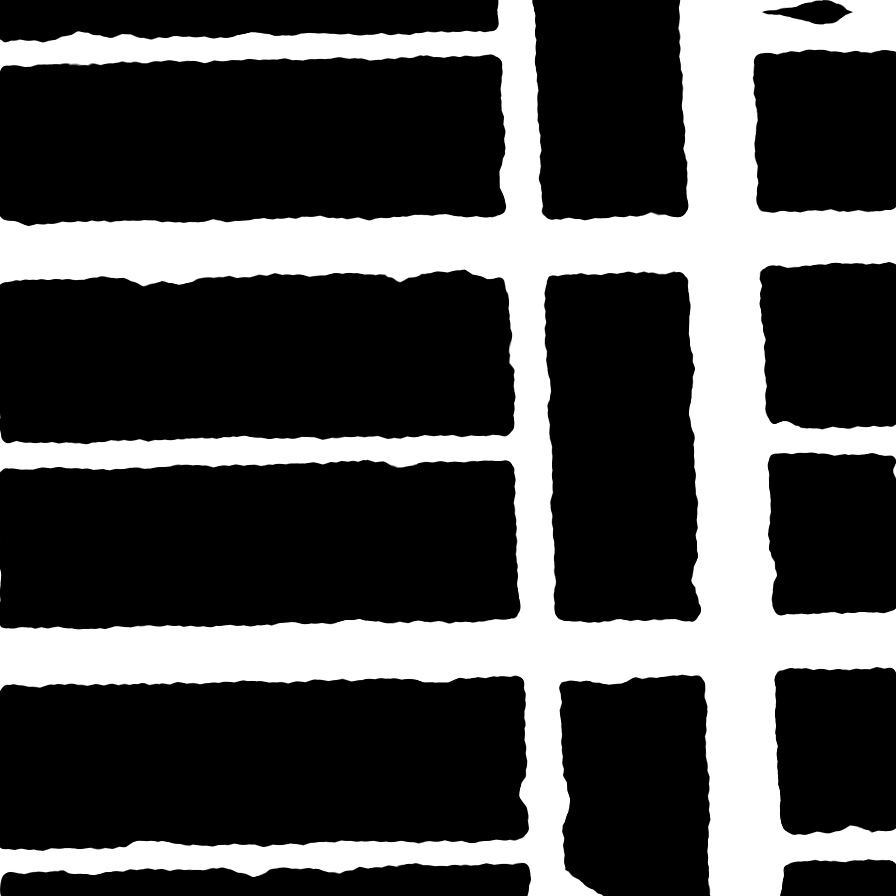
Reproduce this pattern procedurally as a Shadertoy shader.

```glsl
vec2 hash2(vec2 p) {
    vec3 a = fract(p.xyx * vec3(0.1031, 0.1030, 0.0973));
    a += dot(a, a.yzx + 33.33);
    return fract((a.xx + a.yz) * a.zy);
}

// Distance to the nearest scattered point
float cellular(vec2 p) {
    vec2 cell = floor(p);
    float nearest = 2.0;
    for (int j = -1; j <= 1; j++)
        for (int i = -1; i <= 1; i++) {
            vec2 c = cell + vec2(i, j);
            nearest = min(nearest, length(c + hash2(c + 50.0) - p));
        }
    return nearest;
}

float roundedBox(vec2 p, vec2 halfSize, float radius) {
    vec2 e = abs(p) - halfSize + radius;
    return length(max(e, 0.0)) + min(max(e.x, e.y), 0.0) - radius;
}

float brickDistance(vec2 q) {
    // Lean the joints, keeping the outer edges upright
    float lean = clamp(min(q.x / 0.56, (1.0 - q.x) / 0.14), 0.0, 1.0);
    float x = q.x - 0.036 * q.y * lean;
    float y = q.y + 0.018 * q.x - 0.0592;

    // Three columns; the middle one holds tall bricks
    float column = step(0.578, x) + step(0.80, x);
    bool tall = column == 1.0;
    vec2 spanX = column == 0.0 ? vec2(-0.001, 0.556)
               : tall ? vec2(0.5965, 0.757) : vec2(0.839, 1.003);

    // Paired courses with alternating narrow and wide joints
    float period = 0.451;
    y -= tall ? 0.2235 : 0.0;
    float pair = floor(y / period);
    y -= pair * period;
    float lower = tall ? 0.0 : step(0.2235, y);
    vec2 spanY = tall ? vec2(0.035, 0.422)
               : mix(vec2(0.015, 0.192), vec2(0.2546, 0.4356), lower);

    // Slight shift and tilt of each brick
    vec2 id = vec2(column * 7.0 + 3.0, pair * 2.0 + lower + 11.0);
    vec2 seed = hash2(id);
    vec2 local = vec2(x, y) - 0.5 * vec2(spanX.x + spanX.y, spanY.x + spanY.y);
    local.x += (seed.x - 0.5) * 0.035 * local.y;
    local.y += (seed.y - 0.5) * 0.004;
    vec2 halfSize = 0.5 * vec2(spanX.y - spanX.x, spanY.y - spanY.x);
    float d = roundedBox(local, halfSize, 0.011);

    // Broken brick and clipped corner
    if (column == 2.0 && pair < 0.0) {
        vec2 e = abs(q - vec2(0.919, 0.0135)) / vec2(0.06, 0.013);
        d = 0.012 * (e.x + e.y - 1.0);
    }
    if (tall) d = max(d, dot(q - vec2(0.65, 0.983), vec2(-0.55, 0.83)));

    // Rough edges, fine grit and occasional bites
    vec2 offset = seed * 37.0;
    d += 0.005 * (cellular(q * vec2(17.0, 24.0) + offset) - 0.5);
    d += 0.003 * (cellular(q * 75.0 + offset) - 0.5);
    d += 0.035 * max(0.0, 0.25 - cellular(q * 9.0 + offset));
    return d;
}

void mainImage(out vec4 fragColor, in vec2 fragCoord) {
    vec2 uv = fragCoord / iResolution.xy;
    float pixel = 1.0 / min(iResolution.x, iResolution.y);
    float d = brickDistance(vec2(uv.x, 1.0 - uv.y));
    float mortar = smoothstep(-0.7 * pixel, 0.7 * pixel, d);
    fragColor = vec4(vec3(mortar), 1.0);
}
```
